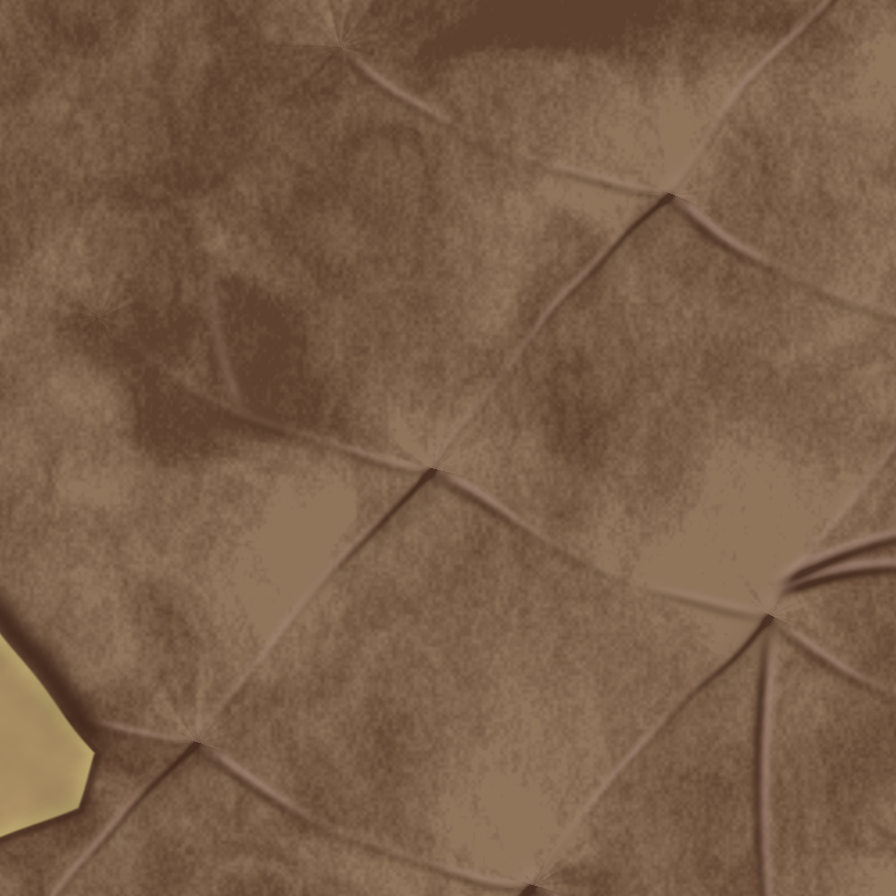
Write a WebGL 1 fragment shader that draws this texture.

```glsl
precision highp float;
// Worn brown suede, button-tufted in slanted diamonds, with a pale chip at the lower left.

uniform vec2 u_resolution;

// Tuft lattice, in canvas units
const vec2 TUFT = vec2(0.487, 0.479);
const vec2 STEP_UP = vec2(0.262, 0.305);
const vec2 STEP_ACROSS = vec2(0.372, -0.163);
const float SAG = 0.075;          // droop of the cross seams, in lattice steps
const float BOW = 0.02;           // bend of the rising seams, in lattice steps
const float CREASE_WIDTH = 0.0042;
const float RIDGE_WIDTH = 0.0050;
const float CLOUDS = 1.75;
const float GRAIN = 0.27;

const vec3 SHADE = vec3(0.370, 0.258, 0.184);
const vec3 NAP = vec3(0.565, 0.458, 0.358);
const vec3 DEEP = vec3(0.250, 0.150, 0.100);
const vec3 RIDGE = vec3(0.640, 0.520, 0.460);
const vec3 CHIP = vec3(0.625, 0.520, 0.360);
const vec3 CHIP_EDGE = vec3(0.720, 0.650, 0.420);

float hash(vec2 p) {
  vec3 q = fract(vec3(p.xyx) * 0.1031);
  q += dot(q, q.yzx + 33.33);
  return fract((q.x + q.y) * q.z);
}

float noise(vec2 p) {
  vec2 i = floor(p), f = fract(p);
  f = f * f * (3.0 - 2.0 * f);
  return mix(mix(hash(i), hash(i + vec2(1.0, 0.0)), f.x),
             mix(hash(i + vec2(0.0, 1.0)), hash(i + 1.0), f.x), f.y);
}

float fbm(vec2 p) {
  float sum = 0.0, amp = 0.5;
  for (int i = 0; i < 5; i++) {
    sum += amp * noise(p);
    p = mat2(1.6, 1.2, -1.2, 1.6) * p + 7.3;
    amp *= 0.5;
  }
  return sum;
}

float bell(float d, float width) {
  return exp(-d * d / (width * width));
}

float cross2(vec2 a, vec2 b) {
  return a.x * b.y - a.y * b.x;
}

// Single bent fold from a to b: x is the lit ridge, y the dark crease
vec2 fold(vec2 p, vec2 a, vec2 b, float bend) {
  vec2 ab = b - a, n = normalize(vec2(-ab.y, ab.x));
  float t = clamp(dot(p - a, ab) / dot(ab, ab), 0.0, 1.0);
  vec2 q = p - a - ab * t - n * bend * 4.0 * t * (1.0 - t);
  float taper = smoothstep(0.0, 0.25, t) * (1.0 - 0.5 * t);
  return taper * vec2(bell(length(q - n * 0.009), 0.007), bell(length(q), 0.006));
}

// Lattice seams: x is the lit ridge, y the dark crease; wear breaks them up
vec2 seams(vec2 ab, float wear) {
  float area = abs(cross2(STEP_UP, STEP_ACROSS));
  vec2 f = fract(ab);
  vec2 bent = ab + 4.0 * f.yx * (1.0 - f.yx) * vec2(SAG, BOW);
  vec2 d = (bent - floor(bent + 0.5)) * area / vec2(length(STEP_ACROSS), length(STEP_UP));
  float below = smoothstep(0.4, 1.0, f.x);
  float middle = 4.0 * f.x * (1.0 - f.x);
  float after = smoothstep(0.02, 0.1, f.y) * (1.0 - smoothstep(0.15, 0.45, f.y));
  float before = smoothstep(0.65, 0.85, f.y) * (1.0 - smoothstep(0.9, 1.0, f.y));
  float light = bell(d.y + 0.007, RIDGE_WIDTH) * 0.4 * middle * wear
              + bell(d.x - 0.002, RIDGE_WIDTH) * (0.12 * wear + 0.6 * after + 0.4 * before);
  float dark = bell(d.y, CREASE_WIDTH) * (0.08 * wear + 0.65 * below)
             + bell(d.y - 0.010, 0.018) * 0.25 * below
             + bell(d.x + 0.007, CREASE_WIDTH * 1.4) * (0.15 * wear + 0.3 * after + 0.15 * before);
  return vec2(light, dark);
}

void main() {
  vec2 p = gl_FragCoord.xy / u_resolution;
  vec2 warp = vec2(noise(p * 11.0), noise(p * 11.0 + 40.0)) - 0.5;
  vec2 rel = p - TUFT + warp * 0.012;
  vec2 ab = vec2(cross2(rel, STEP_ACROSS), cross2(STEP_UP, rel)) / cross2(STEP_UP, STEP_ACROSS);
  vec2 node = floor(ab + 0.5);
  vec2 r = rel - node.x * STEP_UP - node.y * STEP_ACROSS;
  float reveal = mix(0.08, 1.0, smoothstep(-0.15, 0.04, dot(p, vec2(0.9, -0.45))));

  // Cloudy nap, cushion shading, scuffs and upright fibres
  float tone = 0.45 + CLOUDS * (fbm(p * 5.0 + warp) - 0.48);
  tone -= 0.17 * reveal * cos(6.2832 * (ab.y - 0.35));
  tone += 0.25 * smoothstep(0.6, 1.0, p.x - 0.7 * p.y) - 0.10 * smoothstep(0.5, 0.0, p.x);
  tone += 0.24 * smoothstep(0.56, 0.72, fbm(p * vec2(9.0, 7.0) + 21.0));
  tone += 0.22 * (noise(p * vec2(75.0, 32.0) + warp * 4.0) - 0.5);
  tone += GRAIN * (noise(p * vec2(200.0, 120.0)) + noise(p * 250.0 + 9.0) - 1.0);

  // Pale fan above each tuft and a pinched dark point below it
  float rays = 0.3 + 1.2 * noise(vec2(atan(r.y, r.x) * 7.0, node.x * 3.0 + node.y * 7.0 + 50.0));
  tone += 0.45 * rays * bell(length(r - vec2(-0.015, 0.045)), 0.06);
  vec2 relief = seams(ab, 0.3 + 1.4 * noise(p * 17.0 + 3.0)) * reveal;
  relief.y += 0.25 * reveal * bell(length(r + vec2(0.003, 0.006)), 0.008);
  relief.x += 0.30 * reveal * bell(length(r - vec2(0.0, 0.012)), 0.012);

  // Loose pulls fanning from the right tuft, and one bend left of the middle
  vec2 hub = TUFT + STEP_ACROSS;
  relief += 1.1 * fold(p, hub + vec2(0.0, 0.025), vec2(1.04, 0.405), 0.008);
  relief += 1.1 * fold(p, hub + vec2(0.0, 0.015), vec2(1.04, 0.362), 0.012);
  relief += 0.85 * fold(p, hub, vec2(0.855, -0.05), -0.012);
  relief.x += 0.4 * fold(p, vec2(0.285, 0.53), vec2(0.245, 0.70), 0.010).x;

  vec3 color = mix(SHADE, NAP, clamp(tone, 0.0, 1.0));
  color = mix(color, RIDGE, clamp(relief.x, 0.0, 0.7));
  color = mix(color, DEEP, clamp(relief.y, 0.0, 0.85));

  // Chip with a dark rolled rim along its upper side
  float upper = dot(p, vec2(0.78, 0.626)) - 0.186 + warp.x * 0.012;
  float lower = max(dot(p, vec2(0.923, -0.385)) - 0.040, dot(p, vec2(0.4, -0.917)) + 0.058);
  float chip = max(upper, lower + warp.y * 0.012);
  float rim = bell(upper - 0.012, 0.018) * smoothstep(0.11, 0.2, p.y) * smoothstep(0.17, 0.09, p.x);
  color = mix(color, DEEP, max(0.9 * rim, 0.7 * bell(chip - 0.004, 0.006)));
  vec3 chipColor = mix(CHIP, CHIP_EDGE, 0.7 * bell(chip, 0.014)) * (0.88 + 0.24 * fbm(p * 14.0));
  color = mix(color, chipColor, smoothstep(0.002, -0.002, chip));

  gl_FragColor = vec4(color, 1.0);
}
```
